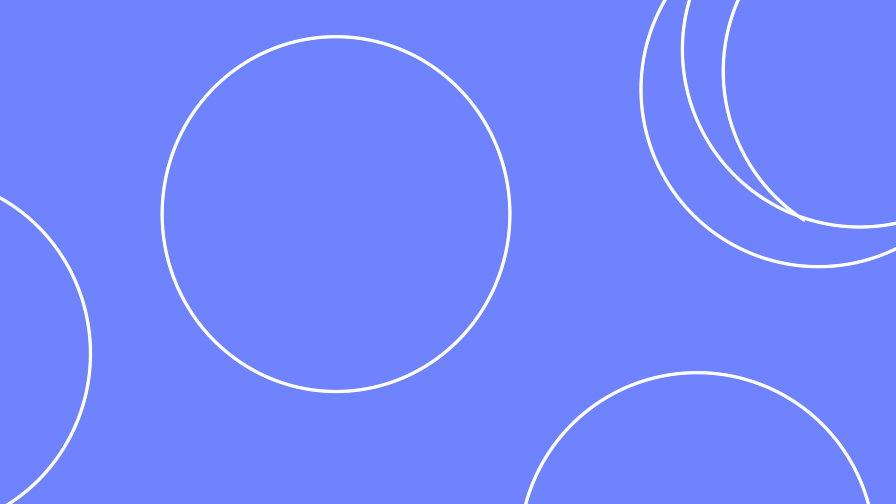
A Shadertoy shader for this background:

```glsl
const vec3 BLUE = vec3(0.436, 0.514, 1.0);
const vec3 WHITE = vec3(1.0);
const float HALF_WIDTH = 0.0033;
const float RADIUS = 0.352;

// First-order signed distance to an axis-aligned ellipse
float ellipseDistance(vec2 p, vec2 center, vec2 radii) {
    vec2 q = (p - center) / radii;
    float k = length(q);
    return (k - 1.0) * k / max(length(q / radii), 1e-4);
}

float ringDistance(vec2 p, vec2 center, vec2 radii) {
    return abs(ellipseDistance(p, center, radii)) - HALF_WIDTH;
}

// Ring cut off beyond a line through the end point
float arcDistance(vec2 p, vec2 center, float radius, vec2 end) {
    vec2 spoke = normalize(end - center);
    vec2 tangent = vec2(-spoke.y, spoke.x);
    return max(ringDistance(p, center, vec2(radius)), dot(p - end, tangent));
}

float coverage(float dist, float pixel) {
    return 1.0 - smoothstep(-0.6 * pixel, 0.6 * pixel, dist);
}

void mainImage(out vec4 fragColor, in vec2 fragCoord) {
    // Canvas height is one unit
    float pixel = 1.0 / iResolution.y;
    vec2 p = fragCoord * pixel;
    vec2 circle = vec2(RADIUS);
    vec2 oval = vec2(0.345, RADIUS);

    // Separate rings
    float d = ringDistance(p, vec2(0.6667, 0.5752), oval);
    d = min(d, ringDistance(p, vec2(-0.1655, 0.2986), oval));
    d = min(d, ringDistance(p, vec2(1.3831, -0.0914), circle));

    // Overlapping corner rings
    d = min(d, ringDistance(p, vec2(1.6238, 0.8229), circle));
    d = min(d, ringDistance(p, vec2(1.7060, 0.9016), circle));
    d = min(d, arcDistance(p, vec2(1.7870, 0.8588), RADIUS, vec2(1.5984, 0.5637)));

    fragColor = vec4(mix(BLUE, WHITE, coverage(d, pixel)), 1.0);
}
```
